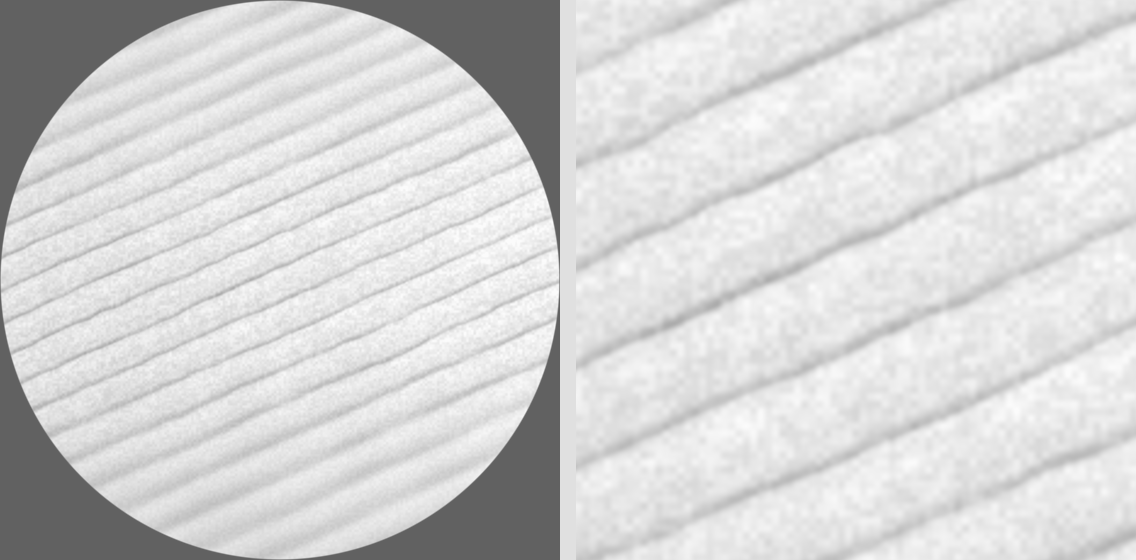
Left: the whole. Right: its middle third, enlarged.
Reproduce this texture procedurally as a Shadertoy shader.

```glsl
float hash(vec2 p) {
    vec3 q = fract(vec3(p.xyx) * 0.1031);
    q += dot(q, q.yzx + 33.33);
    return fract((q.x + q.y) * q.z);
}

float noise(vec2 p) {
    vec2 cell = floor(p), f = fract(p);
    f = f * f * (3.0 - 2.0 * f);
    return mix(mix(hash(cell), hash(cell + vec2(1, 0)), f.x),
               mix(hash(cell + vec2(0, 1)), hash(cell + vec2(1, 1)), f.x), f.y);
}

// Brightness of the ribbed surface; p is centred on the disc
float ribbedSurface(vec2 p) {
    // Coordinates along and across the slanted ribs
    float along = p.x + 0.44 * p.y;
    float across = 0.022 - p.y + 0.44 * p.x;

    // Sharp middle band, soft towards top and bottom
    float blur = smoothstep(0.08, 0.42, abs(p.y - 0.1 * p.x));

    // Rib count, with slightly wider spacing lower down and wavering lines
    float rib = 16.65 * across - 1.6 * across * across;
    rib += 0.16 * (noise(vec2(along * 7.0, across * 9.0) + 20.0) - 0.5);
    rib += 0.08 * (noise(vec2(along * 32.0, across * 20.0) + 50.0) - 0.5) * (1.0 - blur);

    // Groove: a gradual upper flank and a steep lower one
    float offset = fract(rib + 0.5) - 0.5;
    float width = mix(0.055, 0.17, blur) * (offset < 0.0 ? 1.6 : 1.0);
    float groove = exp(-offset * offset / (width * width));
    float wear = 0.65 + 0.7 * noise(vec2(along * 11.0, floor(rib + 0.5) * 3.7 + 40.0));

    // Light from the right, dimmer at the lower left
    float shade = 0.912 + 0.055 * p.x + 0.025 * p.y - 0.12 * p.y * p.y;
    shade += 0.018 * sin(6.2832 * offset);
    shade -= mix(0.14, 0.075, blur) * wear * groove;

    // Mottling, fibres and fine grain
    shade += 0.025 * (noise(p * 14.0 + 30.0) - 0.5);
    float fibre = noise(vec2(along * 75.0, across * 130.0) + 200.0) - 0.5;
    float grain = noise(p * 230.0 + 300.0) - 0.5;
    shade += mix(0.05, 0.01, blur) * fibre + mix(0.075, 0.04, blur) * grain;
    return min(shade, 0.985);
}

void mainImage(out vec4 fragColor, in vec2 fragCoord) {
    vec2 p = fragCoord / iResolution.xy - 0.5;
    float pixel = 1.0 / min(iResolution.x, iResolution.y);
    float disc = 1.0 - smoothstep(-pixel, pixel, length(p) - 0.499);
    fragColor = vec4(vec3(mix(0.38, ribbedSurface(p), disc)), 1.0);
}
```
